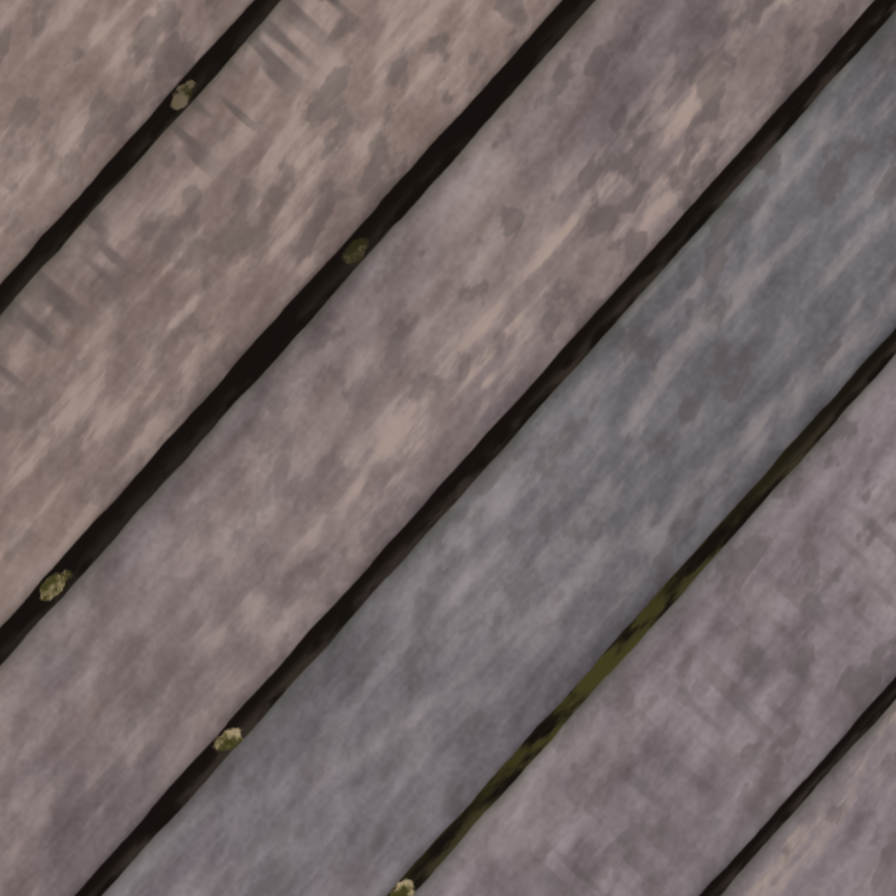
A three.js fragment shader for this texture:

```glsl
// Weathered grey-brown deck boards laid diagonally, with dark mossy gaps.
varying vec2 vUv;

const vec2 GRAIN = vec2(0.667, 0.745);   // direction along the boards
const float PITCH = 0.2585;              // board plus gap
const float FIRST_GAP = 0.073;           // offset of gap number 0

const vec3 MAUVE = vec3(0.485, 0.445, 0.462);
const vec3 WARM = vec3(0.535, 0.465, 0.440);
const vec3 SLATE = vec3(0.415, 0.402, 0.420);
const vec3 PALE = vec3(0.670, 0.590, 0.550);
const vec3 STAIN = vec3(0.330, 0.300, 0.295);
const vec3 SHADOW = vec3(0.085, 0.068, 0.055);
const vec3 WALL = vec3(0.230, 0.195, 0.175);
const vec3 MOSS = vec3(0.250, 0.235, 0.120);
const vec3 CHIP = vec3(0.640, 0.570, 0.450);

float hash(vec2 p) {
  vec3 q = fract(p.xyx * 0.1031);
  q += dot(q, q.yzx + 33.33);
  return fract((q.x + q.y) * q.z);
}

float noise(vec2 p) {
  vec2 i = floor(p);
  vec2 f = fract(p);
  f = f * f * (3.0 - 2.0 * f);
  return mix(mix(hash(i), hash(i + vec2(1.0, 0.0)), f.x),
             mix(hash(i + vec2(0.0, 1.0)), hash(i + 1.0), f.x), f.y);
}

float fbm(vec2 p) {
  float sum = 0.0;
  float amp = 0.53;
  for (int i = 0; i < 4; i++) {
    sum += amp * noise(p);
    p = p * 2.03 + 17.7;
    amp *= 0.5;
  }
  return sum;
}

float bell(float x, float center, float width) {
  float d = (x - center) / width;
  return exp(-d * d);
}

// Board surface: t runs 0 to 1 across one board, q is (along, across).
vec3 boardColor(vec2 uv, vec2 q, float board, float t) {
  vec2 seed = vec2(board * 13.7 + 60.0, board * 7.3 + 40.0);
  float blotch = fbm(q * vec2(5.0, 9.0) + seed);
  float streak = fbm(q * vec2(7.0, 65.0) + seed);
  vec2 lean = vec2(dot(uv, vec2(0.88, -0.47)), dot(uv, vec2(0.47, 0.88)));
  float flake = fbm(lean * vec2(48.0, 20.0) + seed);
  float ticks = noise(q * vec2(85.0, 17.0) + seed);
  float grit = noise(uv * 190.0 + seed);

  // Tone drifts from warm boards to a slate one, then to mauve.
  float warmth = clamp(-0.5 * board, 0.0, 1.0);
  float upper = smoothstep(0.2, 1.1, q.x);
  vec3 color = mix(MAUVE, WARM, clamp(warmth + 0.9 * (blotch - 0.5), 0.0, 1.0));
  float slate = bell(board, 0.0, 0.5);
  color = mix(color, SLATE, slate * (0.45 + 0.55 * upper));
  color += 0.16 * (blotch - 0.5) + 0.17 * (flake - 0.5)
         + 0.10 * (streak - 0.5) + 0.035 * (grit - 0.5);

  // Worn fibres: a long band, broken patches and one pale edge.
  float band = bell(board, -1.0, 0.4) * bell(t, 0.72, 0.19) * (0.35 + upper);
  float patches = smoothstep(-1.4, -2.0, board) * (0.3 + 0.5 * bell(t, 0.65, 0.35));
  float edge = bell(board, 2.0, 0.4) * bell(t, 0.10, 0.13);
  float worn = clamp(band + patches + edge + 0.30 * slate * upper, 0.0, 1.0);
  float fibre = smoothstep(0.47, 0.68, 0.5 * streak + 0.5 * flake);
  color = mix(color, PALE, worn * (0.12 + 0.75 * fibre));

  // Dark flaking and short marks across the grain.
  float scab = smoothstep(0.54, 0.70, fbm(lean * vec2(38.0, 24.0) + seed + 9.0));
  color = mix(color, STAIN, scab * (0.18 + 0.25 * upper));
  float tickZone = bell(board, -2.0, 0.4) * bell(t, 0.17, 0.15)
                 + 0.45 * bell(board, 1.0, 0.4) * bell(t, 0.55, 0.30);
  color = mix(color, STAIN, 0.62 * tickZone * smoothstep(0.45, 0.85, ticks));
  return color;
}

// Gap interior: black slot with a dim wall and moss.
vec3 gapColor(vec2 q, float gap, float side) {
  float rough = fbm(q * vec2(22.0, 70.0) + gap * 11.0 + 50.0);
  float wall = smoothstep(-0.5, 0.6, side) * smoothstep(0.3, 0.65, rough);
  vec3 color = mix(SHADOW, WALL, wall * (0.45 + 0.3 * step(0.0, gap)));
  float moss = bell(gap, 1.0, 0.4) * bell(q.x, 0.62, 0.28);
  return mix(color, MOSS, moss * smoothstep(0.2, 0.6, rough));
}

void main() {
  vec2 q = vec2(dot(vUv, GRAIN), dot(vUv, vec2(GRAIN.y, -GRAIN.x)));
  float row = (q.y - FIRST_GAP) / PITCH;
  float board = floor(row);
  float gap = floor(row + 0.5);
  float offset = (row - gap) * PITCH;

  // Slightly ragged gap, widest at the second one from the top left.
  float ragged = 0.004 * (fbm(vec2(q.x * 24.0, gap * 5.0 + 30.0)) - 0.5);
  float halfWidth = 0.0140 - 0.0021 * abs(gap + 1.0) + ragged;
  float rim = abs(offset) - halfWidth;
  vec3 color = boardColor(vUv, q, board, fract(row));

  // Contact shade and a faint green rim on the lower side.
  color *= 1.0 - 0.28 * exp(-max(rim, 0.0) / 0.006);
  float green = step(0.0, offset) * exp(-max(rim, 0.0) / 0.008);
  color = mix(color, vec3(0.34, 0.36, 0.30), 0.35 * green);
  float slot = 1.0 - smoothstep(-0.0018, 0.0018, rim);
  color = mix(color, gapColor(q, gap, offset / halfWidth), slot);

  // Debris wedged at regular stops along the gaps.
  float stop = floor((q.x - 0.05) / 0.5);
  vec2 d = vec2(q.x - 0.30 - 0.5 * stop, offset) / vec2(0.022, 0.012);
  float lump = length(d) + 0.9 * (fbm(vUv * 75.0) - 0.5);
  float present = stop < 0.5 ? 1.0 : 0.55 * step(gap, -0.5);
  vec3 debris = mix(MOSS, CHIP, smoothstep(0.3, 0.65, fbm(vUv * 60.0 + 8.0)));
  color = mix(color, debris, present * (1.0 - smoothstep(0.65, 1.0, lump)));

  gl_FragColor = vec4(clamp(color, 0.0, 1.0), 1.0);
}
```
